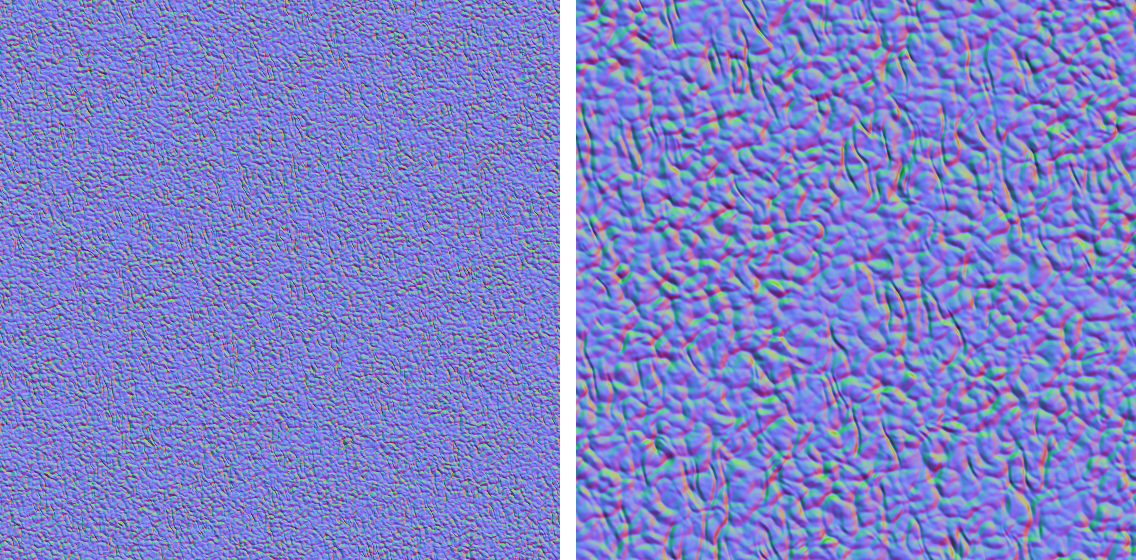
Left: the whole. Right: its middle third, enlarged.
Give the GLSL for this texture map, as a WebGL 2 fragment shader.

```glsl
#version 300 es
precision highp float;

uniform vec2 u_resolution;
out vec4 fragColor;

// Integer hash: two values in 0..1 per lattice cell
vec2 hash2(vec2 cell) {
    uvec2 v = uvec2(ivec2(cell) + 4096);
    v = v * 1664525u + 1013904223u;
    v.x += v.y * 1664525u;
    v.y += v.x * 1664525u;
    v ^= v >> 16u;
    v.x += v.y * 1664525u;
    v.y += v.x * 1664525u;
    v ^= v >> 16u;
    return vec2(v & 65535u) / 65535.0;
}

float cornerSlope(vec2 cell, vec2 offset) {
    return dot(hash2(cell) * 2.0 - 1.0, offset);
}

// Gradient noise centred on 0.5
float noise(vec2 p) {
    vec2 i = floor(p);
    vec2 f = fract(p);
    vec2 u = f * f * f * (f * (f * 6.0 - 15.0) + 10.0);
    vec2 e = vec2(1.0, 0.0);
    float low = mix(cornerSlope(i, f), cornerSlope(i + e, f - e), u.x);
    float high = mix(cornerSlope(i + e.yx, f - e.yx), cornerSlope(i + 1.0, f - 1.0), u.x);
    return 0.5 + 0.9 * mix(low, high, u.y);
}

float fbm(vec2 p) {
    return 0.6 * noise(p) + 0.4 * noise(p * 2.1 + 17.3);
}

// Rounded pebbles that melt softly into their neighbours
float pebbles(vec2 p, float sharpness) {
    vec2 i = floor(p);
    vec2 f = fract(p);
    float sum = 0.0;
    for (int y = -1; y <= 1; y++) {
        for (int x = -1; x <= 1; x++) {
            vec2 offset = vec2(x, y);
            vec2 d = offset + hash2(i + offset) - f;
            sum += exp(-sharpness * dot(d, d));
        }
    }
    return log(sum + 0.002) / sharpness;
}

// Thin line along the middle contour of a noise value
float crease(float value, float width) {
    return 1.0 - smoothstep(0.0, width, abs(value - 0.5));
}

float grainHeight(vec2 p, float scale) {
    vec2 q = mat2(0.98, -0.2, 0.2, 1.04) * p * scale;
    float lumps = 0.38 * noise(q * 0.9 + 31.4) + 0.12 * noise(q * 2.0 + 11.7);
    return (0.62 * pebbles(q, 9.0) + lumps) / scale;
}

// Short meandering cracks, stretched by the frequency and cut by a mask
float crackHeight(vec2 p, vec2 frequency, float cover, float depth) {
    float line = crease(noise(p * frequency + 70.6), 0.15);
    float strokes = smoothstep(0.5, 0.62, noise(p * frequency * 0.55 + 5.2) + cover);
    return -depth * line * strokes;
}

float leatherHeight(vec2 p) {
    vec2 warp = vec2(noise(p * 62.0), noise(p * 62.0 + 50.5)) - 0.5;
    vec2 q = p + 0.005 * warp;
    vec2 leaning = vec2(q.x + 0.16 * q.y, q.y);
    vec2 drift = vec2(p.x, p.y + 0.25 * p.x);
    float wrinkled = smoothstep(0.44, 0.56, fbm(drift * vec2(9.0, 15.0) + 3.7));
    float calm = smoothstep(0.45, 0.65, fbm(drift * vec2(13.0, 24.0) + 60.1));

    float grain = grainHeight(q, 142.0) * mix(1.2, 0.75, max(calm, 0.7 * wrinkled));
    float wrinkles = crackHeight(leaning, vec2(98.0, 36.0), 0.08, 0.0018) * wrinkled;
    float cracks = crackHeight(q + 0.37, vec2(76.0, 82.0), -0.07, 0.0012) * (1.0 - 0.6 * wrinkled);
    float scratches = crackHeight(p + 0.61, vec2(9.0, 14.0), -0.2, 0.0011);
    return grain + wrinkles + cracks + scratches;
}

// Surface normal from central differences
vec3 surfaceNormal(vec2 p, float stepSize, float strength) {
    vec2 e = vec2(stepSize, 0.0);
    vec2 slope = vec2(leatherHeight(p + e.xy) - leatherHeight(p - e.xy),
                      leatherHeight(p + e.yx) - leatherHeight(p - e.yx)) / (2.0 * stepSize);
    return normalize(vec3(-slope * strength, 1.0));
}

void main() {
    vec2 uv = gl_FragCoord.xy / min(u_resolution.x, u_resolution.y);
    vec3 normal = surfaceNormal(uv, 0.0009, 1.0);

    // Encode the normal and darken the steep crease walls
    vec3 color = vec3(0.49 + 0.48 * normal.x, 0.505 + 0.5 * normal.y, 0.95 * pow(normal.z, 1.8));
    color *= mix(0.7, 1.0, smoothstep(0.3, 0.7, normal.z));
    fragColor = vec4(clamp(color, 0.0, 1.0), 1.0);
}
```
